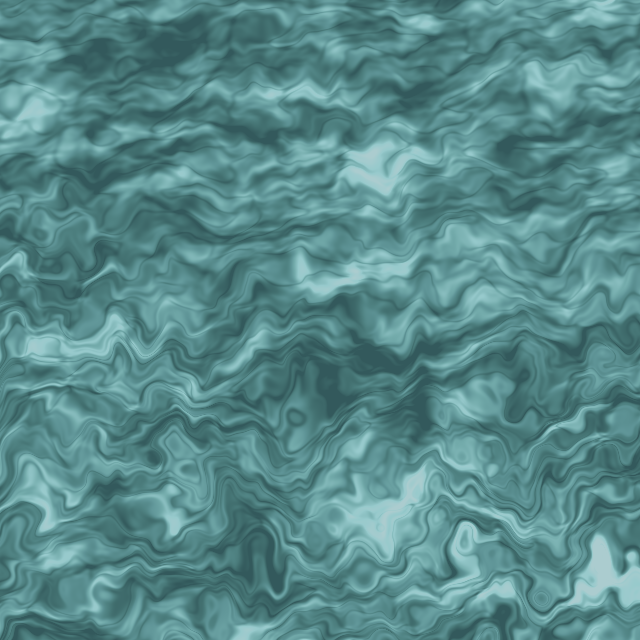
Give the GLSL for this texture, as a WebGL 1 fragment shader.

```glsl
precision highp float;
// Crumpled teal film: long, thin, wavy folds with dark creases and pale glints.
// Layered sines bend the plane, stretched gradient noise gives the streaks,
// and cellular noise adds flat facets and sparse white patches.

uniform vec2 u_resolution;

const vec3 ABYSS = vec3(0.20, 0.35, 0.36);
const vec3 DEEP  = vec3(0.26, 0.44, 0.44);
const vec3 TEAL  = vec3(0.31, 0.51, 0.51);
const vec3 SEA   = vec3(0.37, 0.58, 0.59);
const vec3 FOAM  = vec3(0.45, 0.67, 0.67);
const vec3 PALE  = vec3(0.59, 0.79, 0.80);
const vec3 GLINT = vec3(0.67, 0.80, 0.81);

float hash(vec2 p) {
  vec3 q = fract(p.xyx * 0.1031);
  q += dot(q, q.yzx + 33.33);
  return fract((q.x + q.y) * q.z);
}

float cornerSlope(vec2 corner, vec2 offset) {
  float angle = 6.2832 * hash(corner);
  return dot(vec2(cos(angle), sin(angle)), offset);
}

// Gradient noise scaled to a standard deviation of about one.
float noise(vec2 p) {
  vec2 i = floor(p), f = fract(p);
  vec2 w = f * f * f * (f * (f * 6.0 - 15.0) + 10.0);
  vec2 e = vec2(1.0, 0.0);
  float low  = mix(cornerSlope(i, f), cornerSlope(i + e.xy, f - e.xy), w.x);
  float high = mix(cornerSlope(i + e.yx, f - e.yx), cornerSlope(i + e.xx, f - e.xx), w.x);
  return 4.6 * mix(low, high, w.y);
}

// Cellular noise: nearest distance, gap to the second nearest, cell value.
vec3 cells(vec2 p) {
  vec2 home = floor(p);
  float nearest = 9.0, second = 9.0, value = 0.0;
  for (int y = -1; y <= 1; y++) {
    for (int x = -1; x <= 1; x++) {
      vec2 cell = home + vec2(float(x), float(y));
      vec2 seed = cell + vec2(hash(cell + 7.3), hash(cell + 51.9));
      float d = distance(p, seed);
      if (d < nearest) {
        second = nearest;
        nearest = d;
        value = hash(cell + 23.7);
      } else {
        second = min(second, d);
      }
    }
  }
  return vec3(nearest, second - nearest, value);
}

// Layered sines whose phases wander, so that no wave repeats.
float foldHeight(vec2 p) {
  float height = 0.0, amplitude = 0.027, frequency = 11.0;
  for (int i = 0; i < 4; i++) {
    float phase = 1.8 * noise(p * frequency * 0.25 + float(i) * 17.0);
    height += amplitude * sin(frequency * p.x + phase);
    amplitude *= 0.52;
    frequency *= 1.85;
  }
  return height;
}

// Soft line centred on one level of a noise field.
float contour(float field, float level, float width) {
  float d = (field - level) / width;
  return exp(-d * d);
}

float ramp(float low, float high, float x) {
  return clamp((x - low) / (high - low), 0.0, 1.0);
}

vec3 filmColour(float tone) {
  vec3 c = mix(ABYSS, DEEP, ramp(-1.9, -0.84, tone));
  c = mix(c, TEAL, ramp(-0.84, -0.15, tone));
  c = mix(c, SEA, ramp(-0.15, 0.5, tone));
  c = mix(c, FOAM, ramp(0.5, 1.2, tone));
  c = mix(c, PALE, ramp(1.2, 2.1, tone));
  return mix(c, GLINT, ramp(2.1, 3.3, tone));
}

void main() {
  vec2 p = gl_FragCoord.xy / u_resolution.y;

  // Bend the plane: strong folds below, gentle streaks above.
  float crumple = smoothstep(-0.2, 1.6, noise(p * 2.6 + 31.0) + 0.9 - 1.6 * p.y);
  float bend = mix(1.25, 0.4, smoothstep(0.35, 0.75, p.y));
  vec2 wrinkle = vec2(noise(p * 21.0 + 5.0), noise(p * 24.0 + 63.0));
  vec2 q = p + mix(0.002, 0.010, crumple) * wrinkle;
  q.y -= 0.14 * p.x + bend * foldHeight(p);

  // Streaks, from broad shade to fine fibres.
  float tone = 0.40 * noise(p * vec2(2.6, 4.2) + 11.0) + 0.25 * (crumple - 0.3);
  tone += 0.40 * noise(q * vec2(4.0, 13.0) + 3.0);
  tone += 0.48 * noise(q * vec2(9.0, 28.0) + 41.0);
  tone += 0.34 * noise(q * vec2(22.0, 56.0) + 83.0);
  tone += 0.23 * noise(q * vec2(48.0, 92.0) + 19.0);

  // Dark creases, each with a lit flank.
  float broad = noise(q * vec2(4.5, 14.0) + 57.0);
  float fine = noise(q * vec2(11.0, 29.0) + 97.0);
  tone += 0.17 - 0.95 * contour(broad, 0.0, 0.25);
  tone += 0.45 * contour(broad, 0.65, 0.28) - 0.09;
  tone += 0.12 - 0.70 * contour(fine, 0.0, 0.25);

  // Flat facets and sparse white patches.
  vec3 facet = cells(q * vec2(13.0, 26.0));
  tone += 1.1 * (facet.z - 0.5) * smoothstep(0.0, 0.35, facet.y);
  vec3 patchCell = cells(q * vec2(9.0, 15.0) + 29.0);
  float shine = smoothstep(0.86, 0.94, patchCell.z) * smoothstep(0.55, 0.15, patchCell.x);
  tone += 1.5 * shine * smoothstep(0.0, 0.2, patchCell.y);

  gl_FragColor = vec4(filmColour(tone), 1.0);
}
```
